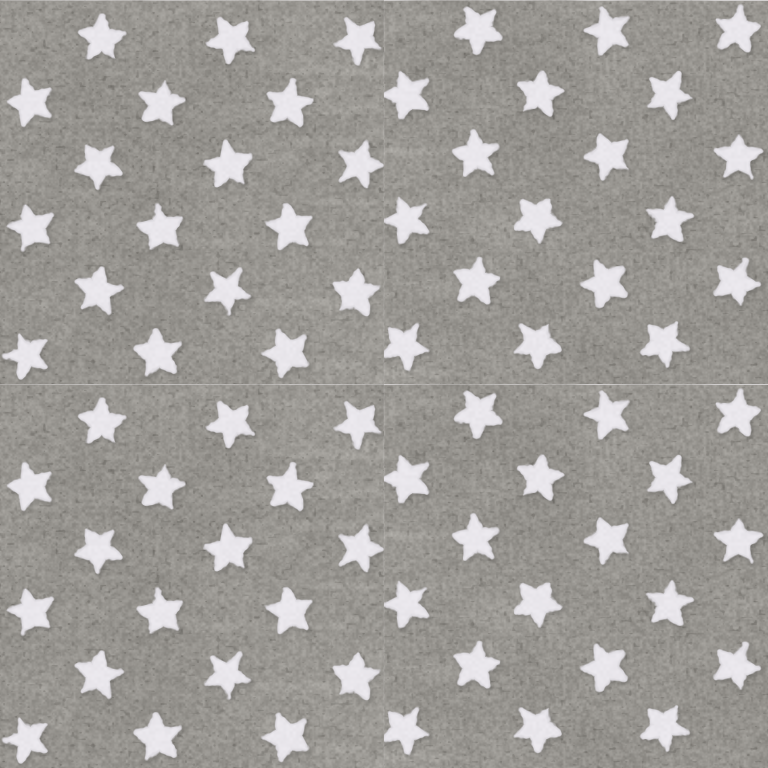
This pattern is drawn by a Shadertoy shader. Its source:

```glsl
const float TAU = 6.2831853;
const vec2 STAR_SPACING = vec2(0.3385, 0.1636);
const vec3 STAR_WHITE = vec3(0.915, 0.905, 0.925);
const vec3 SEAM_PALE = vec3(0.84, 0.83, 0.83);

float hash(vec2 p) {
    return fract(sin(dot(p, vec2(127.1, 311.7))) * 43758.5453);
}

float noise(vec2 p) {
    vec2 cell = floor(p);
    vec2 f = fract(p);
    f = f * f * (3.0 - 2.0 * f);
    float low = mix(hash(cell), hash(cell + vec2(1, 0)), f.x);
    float high = mix(hash(cell + vec2(0, 1)), hash(cell + vec2(1, 1)), f.x);
    return mix(low, high, f.y);
}

mat2 rotation(float angle) {
    float c = cos(angle), s = sin(angle);
    return mat2(c, s, -s, c);
}

// Signed distance to a five-pointed star, folded into half an arm
float starDistance(vec2 p, float outer, float inner) {
    float sector = TAU / 5.0;
    float angle = abs(mod(atan(p.x, p.y) + 0.5 * sector, sector) - 0.5 * sector);
    vec2 fromTip = length(p) * vec2(sin(angle), cos(angle)) - vec2(0.0, outer);
    vec2 edge = inner * vec2(sin(0.5 * sector), cos(0.5 * sector)) - vec2(0.0, outer);
    float along = clamp(dot(fromTip, edge) / dot(edge, edge), 0.0, 1.0);
    float side = sign(edge.x * fromTip.y - edge.y * fromTip.x);
    return side * length(fromTip - edge * along);
}

// Staggered stars on one panel, y running down
float starField(vec2 p, float panel) {
    vec2 start = mix(vec2(0.083, 0.104), vec2(0.068, 0.080), panel);
    float row = clamp(round((p.y - start.y) / STAR_SPACING.y), 0.0, 5.0);
    start.x += 0.178 * (1.0 - mod(row, 2.0)) - 0.002 * row;
    float column = clamp(round((p.x - start.x) / STAR_SPACING.x), 0.0, 2.0);
    vec2 id = vec2(column, row) + panel * 17.0;

    vec2 jitter = vec2(hash(id + 3.1), hash(id + 8.7)) - 0.5;
    vec2 q = p - start - vec2(column, row) * STAR_SPACING - jitter * 0.009;
    q = rotation((hash(id + 5.3) - 0.5) * 1.2) * vec2(q.x, -q.y);
    float ragged = 0.010 * (noise(q * 28.0 + id * 9.0) - 0.5)
                 + 0.004 * (noise(q * 110.0 + id * 5.0) - 0.5);
    return starDistance(q, 0.059, 0.028) - 0.006 + ragged;
}

// Cut pile: fine tufts, dark gaps, broad shading and brushed streaks
vec3 pileColor(vec2 p, float panel) {
    vec2 q = p + panel * 7.0;
    float tufts = noise(q * 115.0) + 0.6 * noise(q * 200.0 + 31.0) - 0.8;
    float gaps = smoothstep(0.72, 0.98, noise(q * vec2(95.0, 120.0) + 57.0));
    float patches = noise(q * 5.0 + 2.0) + 0.5 * noise(q * 13.0) - 0.75;
    float streaks = smoothstep(0.5, 0.9, noise(q * vec2(7.0, 38.0) + 11.0));
    float towardMiddle = smoothstep(0.5, 1.0, mix(p.x, 1.0 - p.x, panel));
    float shade = 0.580 + 0.085 * tufts - 0.075 * gaps + 0.032 * patches;
    shade += streaks * (0.012 + 0.025 * towardMiddle) + 0.010 * towardMiddle;
    return shade + vec3(0.010, 0.0, -0.020);
}

void mainImage(out vec4 fragColor, in vec2 fragCoord) {
    vec2 uv = fragCoord / iResolution.xy;
    float pixel = 2.0 / iResolution.y;

    // Two by two panels; the left and right ones differ
    vec2 canvas = 2.0 * vec2(uv.x, 1.0 - uv.y);
    float panel = floor(canvas.x);
    vec2 p = fract(canvas);

    vec3 color = pileColor(p, panel);

    // Soft shade on the pile beside each star
    float shadow = starField(p - vec2(0.004, 0.005), panel);
    color *= 1.0 - 0.11 * (1.0 - smoothstep(-0.004, 0.010, shadow));

    // Fluffy white star with a dimmer rim
    float star = starField(p, panel);
    float fluff = noise(p * 120.0 + panel * 7.0) - 0.5;
    vec3 white = STAR_WHITE + 0.025 * fluff;
    white -= 0.06 * smoothstep(-0.009, 0.0, star);
    float softness = max(0.003, 0.75 * pixel);
    color = mix(color, white, 1.0 - smoothstep(-softness, softness, star));

    // Thin worn seams where panels meet
    float across = 1.0 - smoothstep(0.0015, 0.0015 + pixel, p.y);
    float wear = 0.35 + 0.6 * noise(vec2(p.x * 9.0, panel * 5.0));
    color = mix(color, SEAM_PALE, across * wear);
    float down = 1.0 - smoothstep(0.0005, 0.0005 + pixel, abs(canvas.x - 1.0));
    color = mix(color, SEAM_PALE, 0.12 * down);

    fragColor = vec4(clamp(color, 0.0, 1.0), 1.0);
}
```
